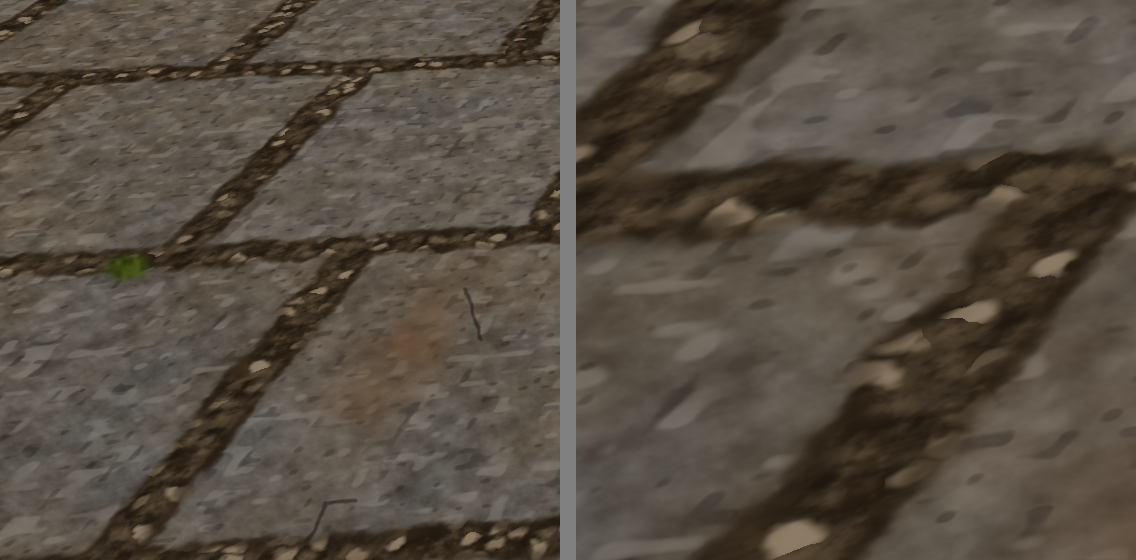
Left: the whole. Right: its middle third, enlarged.
A WebGL 2 fragment shader for this texture:

```glsl
#version 300 es
precision highp float;
// Weathered stone paving seen at a slant: a ground plane in perspective carries
// slabs in running bond, with gravel-filled joints between them.
// Layered value noise mottles the slabs; cellular noise makes the gravel.
uniform vec2 u_resolution;
out vec4 fragColor;

const float HORIZON = 1.12;      // height of the horizon above the top edge
const float VANISH_X = 1.888;    // where the slanted joints converge
const float SLAB_WIDTH = 0.4;
const float ROW_STEP = 0.1658;
const float FIRST_ROW = 0.8042;

const vec3 STONE_DARK = vec3(0.285, 0.25, 0.21);
const vec3 STONE_LIGHT = vec3(0.465, 0.435, 0.395);
const vec3 FLECK = vec3(0.53, 0.50, 0.46);
const vec3 SOIL_DARK = vec3(0.16, 0.12, 0.075);
const vec3 SOIL_LIGHT = vec3(0.33, 0.27, 0.20);
const vec3 PEBBLE = vec3(0.59, 0.52, 0.43);
const vec3 RUST = vec3(0.40, 0.29, 0.19);
const vec3 MOSS = vec3(0.23, 0.27, 0.07);

float hash(vec2 p) {
  vec3 q = fract(p.xyx * vec3(0.1031, 0.1030, 0.0973));
  q += dot(q, q.yzx + 33.33);
  return fract((q.x + q.y) * q.z);
}

float noise(vec2 p) {
  vec2 cell = floor(p), f = fract(p);
  f = f * f * (3.0 - 2.0 * f);
  return mix(mix(hash(cell), hash(cell + vec2(1, 0)), f.x),
             mix(hash(cell + vec2(0, 1)), hash(cell + vec2(1, 1)), f.x), f.y);
}

float fbm(vec2 p) {
  float sum = 0.0, amp = 0.5;
  for (int i = 0; i < 4; i++) {
    sum += amp * noise(p);
    p = mat2(1.6, 1.2, -1.2, 1.6) * p + 7.3;
    amp *= 0.55;
  }
  return sum / 1.01;
}

// x: distance to the nearest grain centre, y: random tone of that grain
vec2 grains(vec2 p) {
  vec2 best = vec2(9.0, 0.0);
  for (int j = -1; j <= 1; j++)
    for (int i = -1; i <= 1; i++) {
      vec2 cell = floor(p) + vec2(i, j);
      vec2 centre = cell + 0.15 + 0.7 * vec2(hash(cell), hash(cell + 41.7));
      float d = length(p - centre);
      if (d < best.x) best = vec2(d, hash(cell + 87.1));
    }
  return best;
}

float segment(vec2 p, vec2 a, vec2 b) {
  vec2 ab = b - a;
  return length(p - a - ab * clamp(dot(p - a, ab) / dot(ab, ab), 0.0, 1.0));
}

// Soft oval patch, leaning by shear
float patchMask(vec2 p, vec2 centre, vec2 radius, float shear) {
  vec2 q = p - centre;
  q.x -= shear * q.y;
  q /= radius;
  return exp(-dot(q, q));
}

// Canvas to ground plane: x counts slabs, y counts rows
vec2 groundPlane(vec2 p) {
  float down = 1.0 - p.y;
  float tilt = min(0.03 + 0.075 * down, 0.08);
  float row = (FIRST_ROW - 1.0 / (down + (p.x - 0.5) * tilt + HORIZON)) / ROW_STEP;
  return vec2((p.x - VANISH_X) / (SLAB_WIDTH * (down + HORIZON)), row);
}

// Signed distance to the joints, negative inside; slab receives the slab index
float jointDistance(vec2 g, vec2 halfWidth, out vec2 slab) {
  float row = floor(g.y);
  float col = g.x - 0.5 * (1.0 - mod(row, 2.0));
  slab = vec2(floor(col), row);
  vec2 d = abs(vec2(col, g.y) - round(vec2(col, g.y))) - halfWidth;
  return min(d.x, d.y);
}

vec3 stoneColor(vec2 p, vec2 g, vec2 slab) {
  float mottle = 0.6 * fbm(g * vec2(17, 21)) + 0.4 * fbm(p * vec2(46, 60));
  float tone = 0.5 + 1.7 * (mottle - 0.5) + 0.16 * (hash(slab + 5.0) - 0.5);
  vec3 color = mix(STONE_DARK, STONE_LIGHT, clamp(tone, 0.0, 1.0));
  color = mix(color, FLECK, 0.5 * smoothstep(0.66, 0.88, noise(g * vec2(26, 34) + 19.0)));
  color *= 1.0 - 0.22 * smoothstep(0.74, 0.92, noise(g * vec2(38, 46) + 61.0));
  float warmth = fbm(g * 3.5 + 3.0) - 0.5 + 0.2 * (p.y - 0.5);
  return color + warmth * vec3(0.06, 0.01, -0.05);
}

vec3 gravelColor(vec2 g) {
  vec2 grain = grains(g * vec2(19, 23) + 1.2 * fbm(g * 16.0));
  vec3 soil = mix(SOIL_DARK, SOIL_LIGHT, smoothstep(0.25, 0.75, fbm(g * 34.0)));
  float pale = smoothstep(0.48, 0.85, grain.y) * smoothstep(0.52, 0.22, grain.x);
  return mix(soil * (1.1 - 0.5 * grain.x), PEBBLE, 0.85 * pale);
}

void main() {
  vec2 p = gl_FragCoord.xy / u_resolution;
  vec2 g = groundPlane(p);
  vec2 ragged = vec2(fbm(g * 13.0), fbm(g * 13.0 + 31.0)) - 0.5;
  vec2 slab;
  float joint = jointDistance(g + 0.055 * ragged, vec2(0.06, 0.046), slab);

  // Slabs with a rust stain and hairline cracks
  vec3 stone = stoneColor(p, g, slab);
  float rust = patchMask(p, vec2(0.715, 0.37), vec2(0.085, 0.14), 0.6);
  stone = mix(stone, RUST, 0.65 * rust * (0.5 + fbm(p * 18.0)));
  vec2 bent = p + 0.018 * ragged;
  float crack = min(segment(bent, vec2(0.833, 0.48), vec2(0.859, 0.395)),
                min(segment(bent, vec2(0.54, 0.01), vec2(0.58, 0.10)),
                    segment(bent, vec2(0.58, 0.10), vec2(0.638, 0.108))));
  stone *= 1.0 - 0.4 * smoothstep(0.006, 0.001, crack);

  // Gravel joints, shaded where they meet the slabs
  float soft = 0.011 + 1.0 / u_resolution.y;
  vec3 color = mix(gravelColor(g), stone, smoothstep(-soft, soft, joint));
  float rim = exp(-pow((joint + 0.008) / 0.014, 2.0));
  color = mix(color, SOIL_DARK, rim * (0.25 + 0.6 * noise(g * 15.0 + 9.0)));

  // Tuft of moss in the joint
  float moss = patchMask(p, vec2(0.228, 0.523), vec2(0.042, 0.026), 0.4);
  color = mix(color, MOSS * (0.7 + 0.6 * noise(p * 90.0)), smoothstep(0.2, 0.8, moss));
  fragColor = vec4(color, 1.0);
}
```
